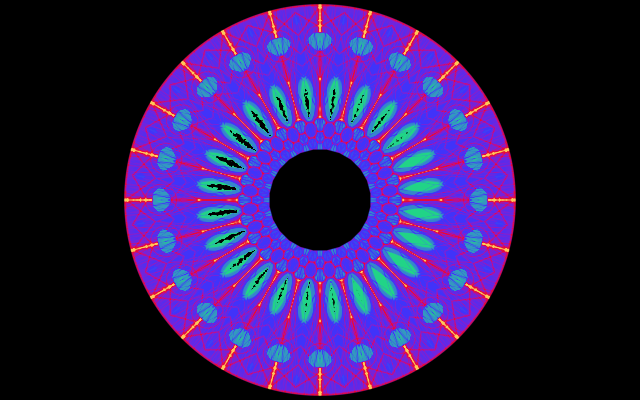
Write a WebGL 2 fragment shader that draws this pattern.

```glsl
#version 300 es
precision highp float;
// A 24-fold mandala ring: a folded density field coloured by a heat ramp.
uniform vec2 u_resolution;
out vec4 fragColor;

const float TAU = 6.2831853;
const float SECTORS = 24.0;
const float RIM = 0.4895;        // outer radius, in canvas heights
const float HOLE = 0.126;        // apothem of the central opening
const float BASE_HEAT = 0.43;
const float HAIR_HEAT = 0.065;
const int HAIRS = 22;
const float GREEN_HEAT = 0.13;
const float TEAL_HEAT = 0.26;
const float BLUE_HEAT = 0.42;

float hash(vec2 p) {
  vec3 v = fract(vec3(p.xyx) * 0.1031);
  v += dot(v, v.yzx + 33.33);
  return fract((v.x + v.y) * v.z);
}

float noise(vec2 p) {
  vec2 i = floor(p), f = fract(p);
  f = f * f * (3.0 - 2.0 * f);
  return mix(mix(hash(i), hash(i + vec2(1, 0)), f.x),
             mix(hash(i + vec2(0, 1)), hash(i + 1.0), f.x), f.y);
}

float segment(vec2 p, vec2 a, vec2 b) {
  vec2 d = b - a;
  return length(p - a - d * clamp(dot(p - a, d) / dot(d, d), 0.0, 1.0));
}

float lens(vec2 p, vec2 size) {
  return abs(p.y) - size.y * (1.0 - p.x * p.x / (size.x * size.x));
}

float oval(vec2 p, vec2 size) {
  return (length(p / size) - 1.0) * min(size.x, size.y);
}

float inside(float d, float soft) { return 1.0 - smoothstep(-soft, soft, d); }

float glow(float d, float width) { return exp(-d * d / (width * width)); }

// Fills a cell with a heat level and draws a warm outline round it.
void cell(inout float heat, float d, float level, float outline, float soft) {
  heat = mix(heat, level, inside(d, soft));
  heat += outline * glow(d, 0.0022);
}

vec3 heatColor(float h) {
  vec3 c = mix(vec3(0), vec3(0.13, 0.83, 0.53), smoothstep(0.0, 0.11, h));
  c = mix(c, vec3(0.20, 0.60, 0.75), smoothstep(0.14, 0.26, h));
  c = mix(c, vec3(0.25, 0.20, 0.98), smoothstep(0.27, 0.41, h));
  c = mix(c, vec3(0.45, 0.14, 0.86), smoothstep(0.43, 0.57, h));
  c = mix(c, vec3(0.72, 0.06, 0.58), smoothstep(0.56, 0.70, h));
  c = mix(c, vec3(0.90, 0.04, 0.22), smoothstep(0.70, 0.86, h));
  return mix(c, vec3(1.0, 0.78, 0.35), smoothstep(0.92, 1.2, h));
}

void main() {
  vec2 p = (gl_FragCoord.xy - 0.5 * u_resolution) / u_resolution.y;
  float px = 0.8 / u_resolution.y;
  float r = length(p), angle = atan(p.y, p.x);

  // Folded frames: q lies along a spoke, s along the line between spokes.
  float pitch = TAU / SECTORS;
  float fold = abs(mod(angle + 0.5 * pitch, pitch) - 0.5 * pitch);
  vec2 q = r * vec2(cos(fold), sin(fold));
  vec2 s = r * vec2(cos(0.5 * pitch - fold), sin(0.5 * pitch - fold));

  // Background and broad violet bands
  float heat = BASE_HEAT + 0.05 * (noise(vec2(r * 90.0, fold * 160.0)) - 0.4);
  heat += 0.07 * smoothstep(0.36, 0.46, r) + 0.06 * glow(r - 0.185, 0.03);
  heat += 0.11 * glow(q.y, 0.012) * smoothstep(0.19, 0.23, r);

  // Petals with a green core and a ragged dark slit
  float veil = lens(s - vec2(0.255, 0), vec2(0.065, 0.027));
  heat = mix(heat, TEAL_HEAT + 0.05, inside(veil, 0.005));
  heat += 0.12 * glow(veil, 0.002) * (1.0 - smoothstep(0.25, 0.29, r));
  float core = lens(s - vec2(0.261, 0), vec2(0.050, 0.0125));
  heat = mix(heat, GREEN_HEAT, inside(core, 0.0015 + px));
  float ray = abs(abs(s.y) - 0.35 * max(0.29 - s.x, 0.0));
  heat += 0.08 * glow(ray, 0.0015) * inside(veil, 0.003);
  float lean = 0.5 - 0.5 * cos(angle + 0.35);
  float slit = lens(s - vec2(0.243, 0), vec2(0.042, 0.001 + 0.006 * lean * lean));
  slit += 0.007 * (noise(p * 230.0) - 0.45);
  heat *= 1.0 - inside(slit, px) * smoothstep(0.05, 0.35, lean) * inside(abs(s.x - 0.243) - 0.042, px);

  // Rings of small cells round the opening
  cell(heat, oval(q - vec2(0.135, 0), vec2(0.012, 0.010)), TEAL_HEAT + 0.04, 0.12, px);
  cell(heat, oval(s - vec2(0.143, 0), vec2(0.016, 0.012)), BLUE_HEAT - 0.05, 0.17, px);
  cell(heat, oval(q - vec2(0.159, 0), vec2(0.015, 0.012)), TEAL_HEAT + 0.08, 0.17, px);
  cell(heat, oval(q - vec2(0.189, 0), vec2(0.018, 0.016)), TEAL_HEAT + 0.02, 0.32, px);
  cell(heat, oval(s - vec2(0.176, 0), vec2(0.020, 0.015)), BLUE_HEAT, 0.26, px);

  // Web of warm threads, mirrored by the fold
  float web = glow(segment(q, vec2(0.485, 0), vec2(0.412, 0.054)), 0.0022);
  web += glow(segment(q, vec2(0.432, 0), vec2(0.468, 0.061)), 0.0020);
  web += glow(segment(q, vec2(0.425, 0), vec2(0.365, 0.048)), 0.0022);
  web += 0.7 * glow(segment(q, vec2(0.302, 0), vec2(0.405, 0.053)), 0.0020);
  web += 0.7 * glow(segment(q, vec2(0.372, 0), vec2(0.335, 0.044)), 0.0020);
  web += 0.8 * glow(length(q - vec2(0.398, 0)) - 0.039, 0.0018);
  heat += 0.19 * web;

  // Spokes: wedge near the petals, thin in the middle, strong at the rim
  float wedge = smoothstep(0.196, 0.208, r) * (1.0 - smoothstep(0.295, 0.31, r));
  float flare = smoothstep(0.405, 0.43, r);
  float width = 0.0021 + 0.0035 * wedge * (1.0 - smoothstep(0.20, 0.25, r)) + 0.0022 * flare;
  heat += (0.16 + 0.25 * wedge + 0.32 * flare) * glow(q.y, width) * smoothstep(0.196, 0.208, r);
  heat += 0.30 * glow(length(q - vec2(0.303, 0)), 0.0045);
  heat += 0.22 * glow(q.y, 0.009) * (glow(q.x - 0.449, 0.0022) + glow(q.x - 0.482, 0.003));

  // Bell caps on the spokes and faint diamonds between them
  float v = q.x - 0.396;
  float bell = max(q.y - 0.006 - 0.027 * glow(v - 0.003, 0.020), abs(v) - 0.023);
  cell(heat, bell, TEAL_HEAT, 0.12, px);
  heat -= 0.07 * inside(lens(vec2(v, q.y), vec2(0.018, 0.006)), 0.002);
  heat += 0.07 * glow(q.y - 0.010 - 0.2 * v, 0.0014) * inside(bell, px);
  heat = mix(heat, TEAL_HEAT + 0.08, 0.75 * inside(lens(s - vec2(0.453, 0), vec2(0.013, 0.007)), 0.002));

  // Fine hairs reflecting between the spokes
  for (int i = 0; i < HAIRS; i++) {
    float id = float(i);
    float tilt = 1.5 * (hash(vec2(id, 7.0)) - 0.5);
    vec2 start = vec2(mix(0.13, 0.48, (id + hash(vec2(id, 3.0))) / float(HAIRS)), 0.0);
    float d = dot(q - start, vec2(-sin(tilt), cos(tilt)));
    heat += HAIR_HEAT * glow(d, 0.0013) * step(0.02, heat);
  }

  // Rim line and cutouts
  heat += 0.28 * glow(r - RIM + 0.002, 0.003);
  float ring = inside(r - RIM, px) * inside(HOLE - q.x, px);
  fragColor = vec4(heatColor(heat) * ring, 1.0);
}
```
